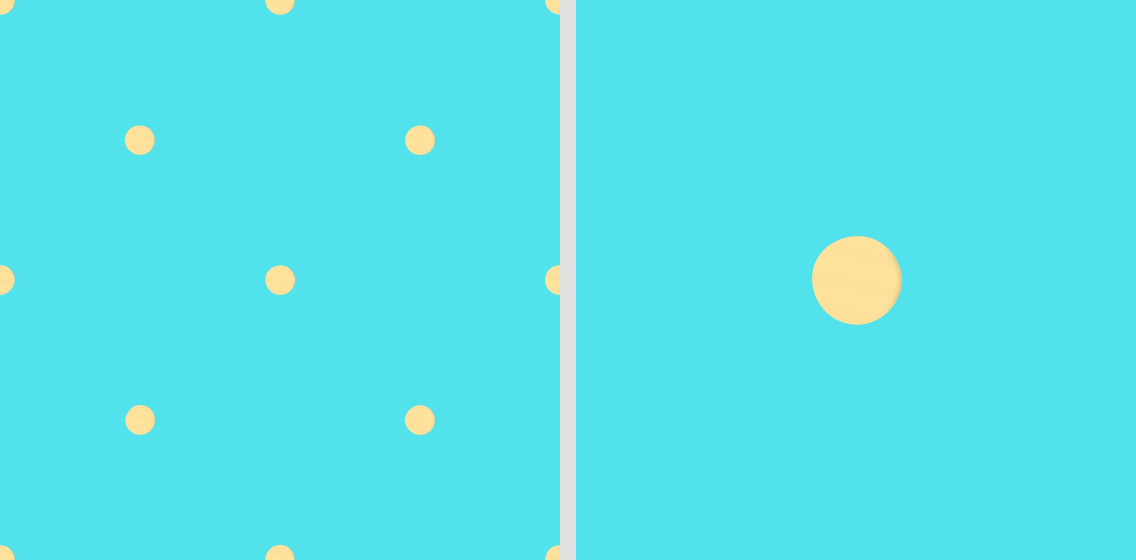
Left: the whole. Right: its middle third, enlarged.
A Shadertoy shader for this pattern:

```glsl
// Sparse polka dots on a flat ground: a square lattice plus a half-shifted copy.
// Each dot is a disc with a slightly uneven hand-cut outline and a faint darker
// rim on its right side; wrapped cell ids make the whole canvas tile.

#define REPEATS 2.0                        // cells across and down
#define DOT_RADIUS 0.0530                  // in cell units
#define WOBBLE 0.014                       // outline unevenness, share of radius
#define JITTER 0.0012                      // centre offset, in cell units
#define RIM_SHADE 0.07                     // darkening of the right rim
#define GRAIN 0.012                        // faint streaks inside a dot
#define GROUND_COLOR vec3(0.322, 0.886, 0.922)
#define DOT_COLOR vec3(0.996, 0.882, 0.608)

const float TAU = 6.2831853;

float hash(vec2 p) {
    return fract(sin(dot(p, vec2(127.1, 311.7))) * 43758.5453);
}

// Signed distance to a disc whose radius varies softly with the angle
float unevenDisc(vec2 p, vec2 seed) {
    float angle = atan(p.y, p.x);
    float wave = 0.0;
    for (int i = 2; i <= 5; i++) {
        float k = float(i);
        wave += sin(k * angle + TAU * hash(seed + k * 3.7)) / k;
    }
    return length(p) - DOT_RADIUS * (1.0 + WOBBLE * wave);
}

// Dot colour: crescent shade at the right edge and weak horizontal streaks
vec3 dotPaint(vec2 p, float dist, vec2 seed) {
    vec2 n = p / DOT_RADIUS;
    float rim = smoothstep(-0.16, 0.0, dist / DOT_RADIUS) * smoothstep(0.5, 1.0, n.x);
    float streak = sin(n.y * 9.0 + 1.5 * sin(n.x * 2.0) + TAU * hash(seed + 9.2));
    float shade = rim * RIM_SHADE * (0.6 + 0.8 * hash(seed + 5.1));
    return DOT_COLOR * (1.0 - shade + 0.5 * GRAIN * streak);
}

void mainImage(out vec4 fragColor, in vec2 fragCoord) {
    vec2 cellPos = fragCoord / iResolution.xy * REPEATS;
    float pixel = REPEATS / min(iResolution.x, iResolution.y);
    vec3 color = GROUND_COLOR;

    // Two lattices: one on the cell corners, one on the cell centres
    for (int i = 0; i < 2; i++) {
        vec2 shift = vec2(0.5 * float(i));
        vec2 id = floor(cellPos - shift + 0.5);
        vec2 seed = mod(id, REPEATS) + shift + 1.0;
        vec2 offset = JITTER * (2.0 * vec2(hash(seed), hash(seed + 2.3)) - 1.0);
        vec2 local = cellPos - shift - id - offset;

        float dist = unevenDisc(local, seed);
        float cover = 1.0 - smoothstep(-0.75 * pixel, 0.75 * pixel, dist);
        color = mix(color, dotPaint(local, dist, seed), cover);
    }
    fragColor = vec4(color, 1.0);
}
```
